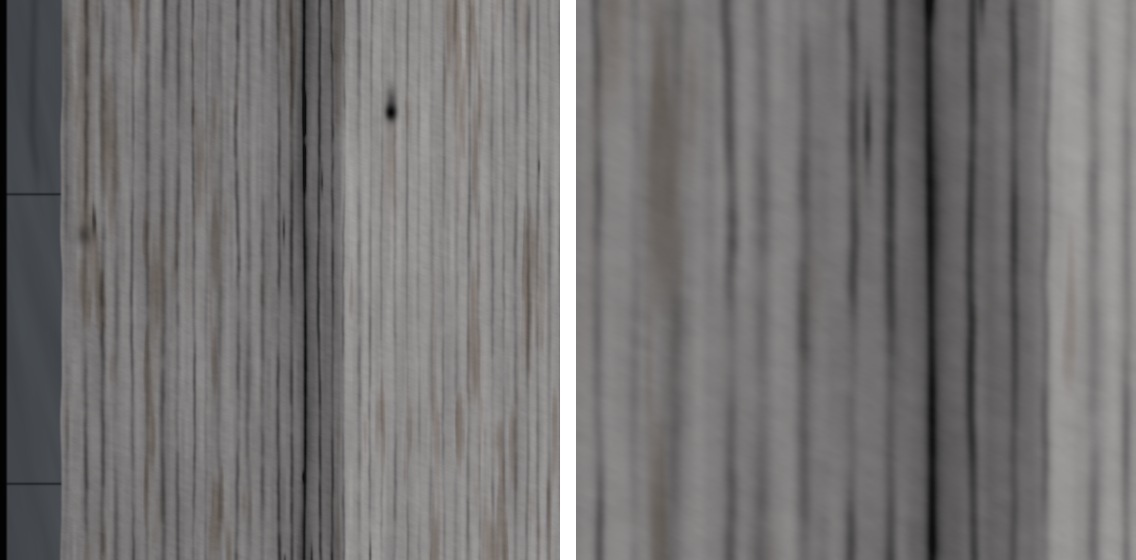
Left, the full canvas; right, a detail of the centre.
Write a Shadertoy shader that draws this texture.

```glsl
#define RIDGE_DENSITY 34.0
#define RIDGE_CROWDING 9.0
#define GROOVE_DEPTH 0.21
#define GRAIN 0.045
#define WALL_LEFT 0.109
#define SEAM_X 0.544
#define LEDGE_X 0.612
#define WARM vec3(1.012, 0.994, 0.992)
#define TILE_COLOR vec3(0.268, 0.284, 0.303)
#define FRAME_COLOR vec3(0.012, 0.012, 0.016)
#define STAIN_TINT vec3(0.87, 0.83, 0.79)
#define KNOTS 9

float hash(vec2 p) {
    return fract(sin(dot(p, vec2(127.1, 311.7))) * 43758.5453);
}

float noise(vec2 p) {
    vec2 i = floor(p), f = fract(p);
    f = f * f * (3.0 - 2.0 * f);
    return mix(mix(hash(i), hash(i + vec2(1, 0)), f.x),
               mix(hash(i + vec2(0, 1)), hash(i + vec2(1, 1)), f.x), f.y);
}

float fbm(vec2 p) {
    return 0.55 * noise(p) + 0.3 * noise(p * 2.1 + 7.0) + 0.15 * noise(p * 4.3 + 19.0);
}

// Soft spot with separate horizontal and vertical radii
float blob(vec2 p, vec2 center, vec2 radius) {
    vec2 d = (p - center) / radius;
    return exp(-dot(d, d));
}

// Vertical grooves, crowded to the right, broken along their length
float grooves(float u, float y) {
    float id = floor(u);
    float seed = hash(vec2(id, 3.0));
    float center = 0.5 + 0.2 * (seed - 0.5) + 0.22 * (noise(vec2(id * 7.3, y * 4.0)) - 0.5)
                 + 0.07 * (noise(vec2(id * 5.1, y * 38.0)) - 0.5);
    float width = 0.12 + 0.08 * hash(vec2(id, 8.0));
    float d = (fract(u) - center) / width;
    float run = smoothstep(0.2, 0.65, fbm(vec2(id * 9.7, y * 7.0)));
    float chips = smoothstep(0.1, 0.6, noise(vec2(id * 4.9, y * 34.0)));
    float strength = mix(0.45, 1.0, seed) * (0.35 + 0.65 * run) * (0.65 + 0.35 * chips);
    return strength * exp(-d * d);
}

vec3 tiles(vec2 p) {
    float clouds = fbm(p * vec2(13.0, 7.0) + vec2(0.0, p.x * 25.0));
    vec3 col = TILE_COLOR * (0.9 + 0.2 * clouds);
    float streakX = 0.064 + 0.016 * (noise(vec2(p.y * 9.0, 2.0)) - 0.5);
    float streak = exp(-pow((p.x - streakX) / 0.008, 2.0)) * smoothstep(0.64, 0.72, p.y);
    float joint = min(abs(p.y - 0.653), abs(p.y - 0.136));
    col *= 1.0 - 0.16 * streak;
    return col * (1.0 - 0.45 * exp(-pow(joint / 0.0025, 2.0)));
}

vec3 wall(vec2 p) {
    float x = p.x - WALL_LEFT;
    float u = x * (RIDGE_DENSITY + RIDGE_CROWDING * x);
    float rightSide = smoothstep(LEDGE_X - 0.008, LEDGE_X + 0.008, p.x);

    // Broad light: shaded corner between the two faces
    float light = mix(0.485, 0.56, rightSide);
    light -= 0.07 * smoothstep(0.44, SEAM_X, p.x) * (1.0 - rightSide);
    light += 0.018 * rightSide * (1.0 - smoothstep(0.62, 0.8, p.x));
    light += 0.035 * (fbm(p * vec2(5.0, 3.0)) - 0.5);

    // Ridge tones, fine streaks and rough grain
    light += 0.06 * (noise(vec2(u * 1.3, p.y * 3.0)) - 0.5);
    light += 0.055 * (noise(vec2(p.x * 150.0, p.y * 9.0)) - 0.5);
    light += GRAIN * (fbm(vec2(p.x * 75.0, p.y * 130.0 + p.x * 45.0)) - 0.5);
    light -= GROOVE_DEPTH * mix(1.0, 0.78, rightSide) * grooves(u, p.y);

    // Corner seam with an open crack in its upper part
    float seam = p.x - SEAM_X - 0.004 * (noise(vec2(p.y * 5.0, 4.0)) - 0.5);
    light -= 0.1 * exp(-pow(seam / 0.011, 2.0)) + 0.13 * exp(-pow(seam / 0.0025, 2.0));
    float crack = smoothstep(0.64, 0.68, p.y) * (1.0 - smoothstep(0.84, 0.87, p.y));
    crack *= smoothstep(0.25, 0.5, noise(vec2(3.0, p.y * 32.0)));
    light -= 0.2 * crack * exp(-pow((seam - 0.002) / 0.003, 2.0));

    // Scattered narrow knots
    for (int i = 0; i < KNOTS; i++) {
        float k = float(i);
        vec2 center = vec2(mix(0.13, 0.98, hash(vec2(k, 21.0))), hash(vec2(k, 42.0)));
        vec2 radius = vec2(0.0025, mix(0.007, 0.035, hash(vec2(k, 63.0))));
        light -= 0.19 * blob(p, center, radius);
    }
    vec3 col = max(light, 0.06) * WARM;

    // Brown stains, then the hole with its run-off
    float stain = smoothstep(0.58, 0.8, fbm(vec2(u * 0.9, p.y * 4.0) + 31.0));
    stain += 0.75 * exp(-pow((p.x - 0.152) / 0.012, 4.0)) * smoothstep(0.54, 0.6, p.y);
    stain += 0.8 * blob(p, vec2(0.698, 0.71), vec2(0.009, 0.075));
    col *= mix(vec3(1.0), STAIN_TINT, min(stain, 1.0));
    col *= 1.0 - 0.35 * blob(p, vec2(0.15, 0.58), vec2(0.012, 0.018));
    col *= 1.0 - 0.45 * blob(p, vec2(0.699, 0.815), vec2(0.009, 0.03));
    return col * (1.0 - 0.93 * blob(p, vec2(0.698, 0.799), vec2(0.009, 0.013)));
}

void mainImage(out vec4 fragColor, in vec2 fragCoord) {
    vec2 p = fragCoord / iResolution.xy;
    float edge = WALL_LEFT + 0.005 * (noise(vec2(p.y * 12.0, 1.0)) - 0.5);
    vec3 col = mix(tiles(p), wall(p), smoothstep(edge - 0.003, edge + 0.003, p.x));
    col = mix(FRAME_COLOR, col, smoothstep(0.009, 0.015, p.x));
    fragColor = vec4(col, 1.0);
}
```
